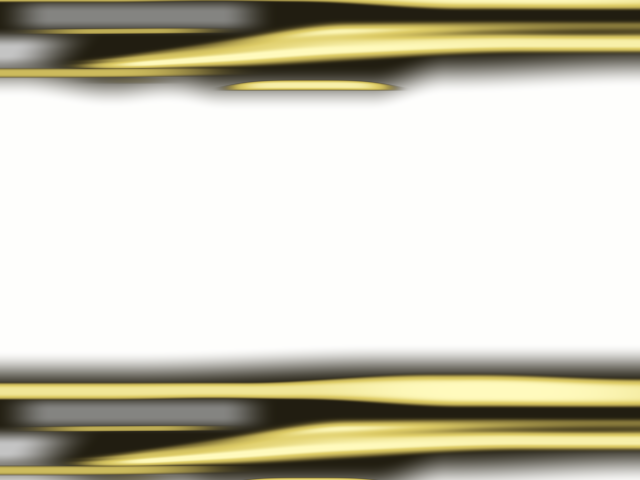
This background is drawn by a Shadertoy shader. Its source:

```glsl
// Brushed gold ribbons with soft dark shadows across a white field.
// One band of tapered streaks is defined in percent of the canvas and repeated
// vertically; layered sines along the flow give the metallic grain.

const float PERIOD = 82.8;       // vertical repeat of the band, in percent
const float FOLD = 50.0;         // height below which the second band starts
const float GRAIN = 0.05;        // strength of the brushed lines
const float FEATHER = 0.75;      // extra soft margin of the wide ribbons
const vec3 PAPER = vec3(0.995, 0.995, 0.99);
const vec3 SHADOW = vec3(0.13, 0.115, 0.065);
const vec3 SILVER = vec3(0.54, 0.54, 0.53);
const vec3 MIST = vec3(0.77, 0.77, 0.77);
const vec3 BRONZE = vec3(0.52, 0.46, 0.22);
const vec3 GOLD = vec3(0.87, 0.80, 0.40);
const vec3 CREAM = vec3(1.0, 0.98, 0.74);

// Soft interval: rises around a, falls around b, over a width of w
float span(float a, float b, float w, float t) {
    return smoothstep(a - w, a + w, t) * (1.0 - smoothstep(b - w, b + w, t));
}

// Feathered brightness between an upper and a lower edge
float ribbon(float y, float top, float bottom) {
    float f = (2.0 * y - top - bottom) / max(bottom - top, 0.01);
    return smoothstep(0.0, 1.0, 1.0 - f * f);
}

vec3 metal(float t) {
    vec3 c = mix(SHADOW, BRONZE, smoothstep(0.0, 0.45, t));
    c = mix(c, GOLD, smoothstep(0.3, 0.8, t));
    return mix(c, CREAM, smoothstep(0.72, 1.05, t));
}

float grain(float f, float x) {
    return sin(f * 19.0 + 0.045 * x) + 0.6 * sin(f * 33.0 - 0.06 * x + 1.0);
}

// Dark underlay with widely blurred upper and lower borders
float shadowMask(float x, float y) {
    float rise = 1.5 * smoothstep(20.0, 60.0, x);
    float edge = 16.7 + 2.2 * smoothstep(3.0, 17.0, x) + 0.6 * smoothstep(28.0, 36.0, x)
               - 0.9 * span(22.0, 30.0, 4.0, x)
               - 3.5 * smoothstep(58.0, 70.0, x) - 1.4 * smoothstep(70.0, 100.0, x);
    return smoothstep(-9.8 - rise, -0.9 - rise, y)
         * (1.0 - smoothstep(edge - 6.0, edge + 3.7, y));
}

// Single ribbon along the upper border, swelling to the right
float upperRibbon(float x, float y) {
    float top = -2.8 - 2.1 * smoothstep(38.0, 68.0, x) + 1.0 * smoothstep(74.0, 100.0, x);
    float bottom = 0.2 - 0.3 * span(25.0, 42.0, 8.0, x) + 1.9 * smoothstep(46.0, 72.0, x);
    float swell = 0.9 + 0.15 * span(60.0, 95.0, 15.0, x);
    return ribbon(y, top - FEATHER, bottom + FEATHER) * swell;
}

// Broad ribbon sweeping upward to the right, split by a dark crease
float mainRibbon(float x, float y) {
    float top = 11.8 - 8.0 * smoothstep(10.0, 54.0, x) - FEATHER;
    float bottom = 14.4 - 3.0 * smoothstep(34.0, 82.0, x) + FEATHER;
    float f = (y - top) / (bottom - top);
    float left = 1.0 - smoothstep(30.0, 55.0, x);
    float right = smoothstep(50.0, 95.0, x);
    float body = smoothstep(0.0, 0.33 + 0.25 * left, f) * (1.0 - smoothstep(0.7, 1.0, f));
    float light = 0.72 + GRAIN * grain(f, x) * (1.0 - 0.5 * right);
    // Bright ridges above and below the crease
    light += 0.27 * exp(-pow((f - 0.67) / 0.17, 2.0));
    light += 0.2 * span(42.0, 64.0, 12.0, x) * exp(-pow((f - 0.32) / 0.15, 2.0));
    light -= 0.36 * right * exp(-pow((f - 0.42) / 0.11, 2.0));
    light -= 0.16 * right * (1.0 - smoothstep(0.25, 0.5, f));
    return body * light * smoothstep(4.0, 24.0, x);
}

// Thin highlights and the pointed sliver under the band
float thinRibbons(float x, float y) {
    float lineY = 6.6 - 0.2 * smoothstep(0.0, 35.0, x);
    float t = 0.6 * ribbon(y, lineY - 0.8, lineY + 0.8) * span(5.0, 34.0, 10.0, x);
    float lowY = 15.2 - 0.4 * smoothstep(10.0, 45.0, x);
    float fade = 1.0 - smoothstep(18.0, 50.0, x);
    t = max(t, 0.66 * ribbon(y, lowY - 1.3, lowY + 1.3) * fade);
    t = max(t, 0.25 * ribbon(y, 15.9, 17.7) * span(14.0, 27.0, 6.0, x));
    float taper = ribbon(x, 31.0, 66.0);
    float sliver = ribbon(y, 18.4 - 2.0 * taper, 19.1);
    return max(t, 0.95 * sliver * smoothstep(0.0, 1.0, taper));
}

void mainImage(out vec4 fragColor, in vec2 fragCoord) {
    // Percent coordinates, measured from the upper left
    vec2 uv = fragCoord / iResolution.xy;
    float x = 100.0 * uv.x;
    float y = 100.0 * (1.0 - uv.y);
    y -= PERIOD * step(FOLD, y);

    vec3 color = mix(PAPER, SHADOW, shadowMask(x, y));

    // Blurred silver gaps between the ribbons
    float slate = span(3.5, 39.0, 4.5, x) * span(0.7, 5.9, 1.9, y);
    color = mix(color, SILVER, 0.95 * slate);
    float haze = (1.0 - smoothstep(2.0, 15.0, x + 0.6 * (y - 10.0)))
               * span(7.8, 13.7, 2.2, y);
    color = mix(color, MIST, haze);

    // Metallic ribbons
    float glow = max(max(upperRibbon(x, y), mainRibbon(x, y)), thinRibbons(x, y));
    color = mix(color, metal(glow), smoothstep(0.0, 0.6, glow));
    fragColor = vec4(color, 1.0);
}
```
